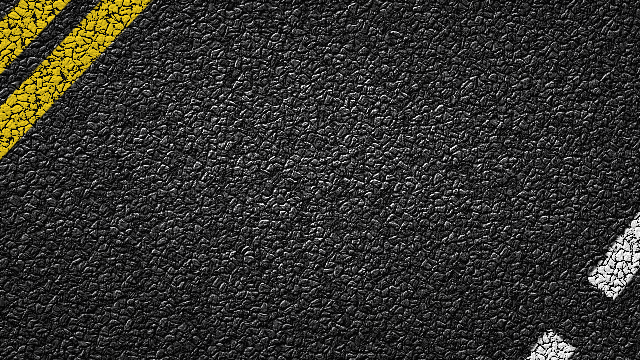
Give the GLSL for this texture, as a WebGL 2 fragment shader.

```glsl
#version 300 es
precision highp float;
// Coarse dark asphalt with worn double yellow stripes and a dashed white line.

uniform vec2 u_resolution;
out vec4 fragColor;

// Lengths are fractions of the canvas height.
const float STONE_DENSITY = 43.0;
const float GRIT_DENSITY = 78.0;
const float SAND_DENSITY = 145.0;
const vec2 LIGHT_STEP = vec2(-0.0013, 0.0030);
const float RELIEF = 0.95;
const float EDGE = 0.004;

const vec3 ASPHALT = vec3(1.0, 1.0, 1.01);
const vec3 YELLOW = vec3(0.84, 0.72, 0.10);
const vec3 WHITE = vec3(0.88);

const float STRIPE_SLANT = 0.955;           // run over rise
const vec2 OUTER_STRIPE = vec2(0.058, 0.198); // crossings of the top edge
const vec2 INNER_STRIPE = vec2(0.283, 0.424);

const vec2 DASH_CORNER = vec2(1.630, 0.2245);
const vec2 DASH_DIR = vec2(0.615, 0.788);
const float DASH_WIDTH = 0.096;
const float DASH_GAP = 0.171;

vec2 hash2(vec2 p) {
    vec3 q = fract(vec3(p.xyx) * vec3(0.1031, 0.1030, 0.0973));
    q += dot(q, q.yzx + 33.33);
    return fract((q.xx + q.yz) * q.zy);
}

// Cellular noise: flat-topped pebbles of random height with sunken joints.
float pebbles(vec2 p) {
    vec2 cell = floor(p);
    vec2 f = p - cell;
    float nearest = 8.0;
    float second = 8.0;
    float top = 0.0;
    for (int j = -1; j <= 1; j++) {
        for (int i = -1; i <= 1; i++) {
            vec2 offset = vec2(float(i), float(j));
            vec2 rnd = hash2(cell + offset);
            float d = length(offset + rnd - f);
            if (d < nearest) {
                second = nearest;
                nearest = d;
                top = fract(rnd.x * 17.3 + rnd.y * 9.7);
            } else {
                second = min(second, d);
            }
        }
    }
    return smoothstep(0.0, 0.42, second - nearest) * (0.45 + 0.55 * top);
}

// Road height: three stone sizes, with sine-warped outlines.
float roadHeight(vec2 p) {
    p.x += 0.07 * p.x * p.x; // finer grain towards the right
    vec2 warp = sin(p.yx * vec2(97.0, 113.0) + 2.0 * sin(p * 61.0));
    p += 0.0035 * warp;
    return 0.58 * pebbles(p * vec2(0.92, 1.08) * STONE_DENSITY)
         + 0.32 * pebbles(p * GRIT_DENSITY + 19.0)
         + 0.22 * pebbles(p * SAND_DENSITY + 47.0);
}

// Soft-edged interval.
float band(float x, vec2 span) {
    return smoothstep(span.x - EDGE, span.x + EDGE, x)
         * (1.0 - smoothstep(span.y - EDGE, span.y + EDGE, x));
}

float yellowStripes(vec2 p) {
    float crossing = p.x + (1.0 - p.y) * STRIPE_SLANT;
    return max(band(crossing, OUTER_STRIPE), band(crossing, INNER_STRIPE));
}

float whiteDashes(vec2 p) {
    vec2 q = p - DASH_CORNER;
    float along = dot(q, DASH_DIR);
    float across = dot(q, vec2(DASH_DIR.y, -DASH_DIR.x));
    float gap = band(along, vec2(-DASH_GAP, 0.0));
    return band(across, vec2(0.0, DASH_WIDTH)) * (1.0 - gap);
}

void main() {
    vec2 p = gl_FragCoord.xy / u_resolution.y;
    vec2 uv = gl_FragCoord.xy / u_resolution;

    // Relief lit from above and slightly left.
    float height = roadHeight(p);
    float lit = height - roadHeight(p + LIGHT_STEP);
    float tone = 0.025 + 0.27 * height + RELIEF * lit;
    tone += 0.25 * smoothstep(0.22, 0.45, lit);
    tone = max(tone, 0.025);

    // Broad light falloff around the upper middle.
    vec2 fromGlow = (uv - vec2(0.48, 0.58)) * vec2(1.25, 1.35);
    float falloff = mix(1.12, 0.68, smoothstep(0.0, 0.85, length(fromGlow)));
    vec3 color = ASPHALT * tone * falloff;

    // Paint clings to raised stones and wears out of the joints.
    float cover = smoothstep(0.20, 0.36, height + 0.25 * lit);
    vec2 ragged = p + 0.008 * (height - 0.45);
    float paintLight = clamp(0.88 + 0.12 * height + 0.65 * lit, 0.4, 1.15);
    color = mix(color, YELLOW * paintLight, yellowStripes(ragged) * cover);
    color = mix(color, WHITE * paintLight, whiteDashes(ragged) * cover);

    fragColor = vec4(clamp(color, 0.0, 1.0), 1.0);
}
```
